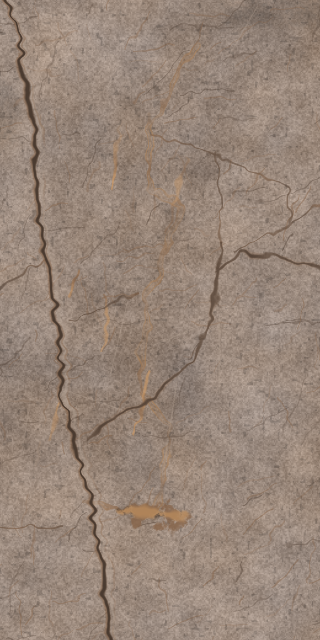
Reproduce this texture procedurally as a Shadertoy shader.

```glsl
// Weathered brown-grey marble: cloudy grained stone, one long rough fissure,
// branching dark cracks, broken golden veins and scattered hairlines.
// Cracks are distances to segments measured in a noise-warped domain.

float hash(vec2 p) {
  vec3 q = fract(vec3(p.xyx) * 0.1031);
  q += dot(q, q.yzx + 33.33);
  return fract((q.x + q.y) * q.z);
}

float noise(vec2 p) {
  vec2 i = floor(p), f = fract(p);
  f = f * f * (3.0 - 2.0 * f);
  return mix(mix(hash(i), hash(i + vec2(1, 0)), f.x),
             mix(hash(i + vec2(0, 1)), hash(i + 1.0), f.x), f.y);
}

float fbm(vec2 p) {
  float sum = 0.0, amp = 0.52;
  for (int i = 0; i < 5; i++) {
    sum += amp * noise(p);
    p = mat2(1.6, 1.2, -1.2, 1.6) * p + 17.3;
    amp *= 0.5;
  }
  return sum;
}

float segment(vec2 p, vec2 a, vec2 b) {
  vec2 ab = b - a;
  return length(p - a - ab * clamp(dot(p - a, ab) / dot(ab, ab), 0.0, 1.0));
}

float path(vec2 p, vec2 pts[6]) {
  float d = 9.0;
  for (int i = 0; i < 5; i++) d = min(d, segment(p, pts[i], pts[i + 1]));
  return d;
}

float stroke(float d, float width) {
  return 1.0 - smoothstep(width * 0.3, width + 0.003, d);
}

// Short random lines, one per cell; angle and spread set their direction
float hairlines(vec2 p, float cells, float angle, float spread, float width, float share) {
  vec2 q = p * cells;
  float ink = 0.0;
  for (int k = 0; k < 9; k++) {
    vec2 id = floor(q) + vec2(k % 3 - 1, k / 3 - 1);
    float r = hash(id + 31.7 * cells);
    float turn = angle + spread * (hash(id + 5.1) - 0.5);
    vec2 centre = id + vec2(hash(id + 9.4), hash(id + 2.8));
    vec2 arm = (0.15 + 0.6 * r / share) * vec2(cos(turn), sin(turn));
    float d = segment(q, centre - arm, centre + arm) / cells;
    float taper = max(0.2, 1.0 - 0.6 * length(q - centre) / length(arm));
    ink = max(ink, step(r, share) * stroke(d, width * taper) * (0.4 + 0.6 * hash(id + 4.4)));
  }
  return ink;
}

void mainImage(out vec4 fragColor, in vec2 fragCoord) {
  vec2 p = fragCoord / iResolution.x;
  vec2 jag = vec2(noise(p * 42.0), noise(p * 42.0 + 60.0)) - 0.5;
  vec2 w = p + 0.07 * (vec2(fbm(p * 5.0), fbm(p * 5.0 + 40.0)) - 0.5) + 0.016 * jag;
  float mottle = fbm(p * 15.0), breakup = noise(p * 19.0 + 8.0);
  vec3 brown = vec3(0.31, 0.245, 0.2), rust = vec3(0.52, 0.385, 0.28);
  vec3 gold = vec3(0.72, 0.54, 0.36), pale = vec3(0.71, 0.64, 0.58);

  // Pale plates at both sides, dull middle
  float plate = smoothstep(0.006, -0.006, w.x - 0.17 - 0.2 * smoothstep(1.58, 1.78, w.y));
  plate *= smoothstep(1.15, 1.3, w.y) * smoothstep(2.0, 1.8, w.y);
  plate += smoothstep(0.69, 0.705, w.x) * smoothstep(1.2, 1.22, w.y)
         * smoothstep(0.015, -0.015, w.y - 1.83 + 0.43 * w.x);
  float dull = exp(-8.0 * dot(p - vec2(0.48, 1.48), p - vec2(0.48, 1.48)));

  // Stone body with grain and pores
  float grain = noise(p * 125.0) - 0.5, dust = noise(p * 260.0 + 50.0) - 0.5;
  float tone = 0.52 + 1.1 * (fbm(p * 2.5 + 3.0) + mottle - 1.0) + 0.65 * grain + 0.75 * dust;
  tone += 0.22 * plate - 0.26 * dull;
  vec3 color = mix(vec3(0.525, 0.458, 0.41), vec3(0.66, 0.59, 0.54), tone);
  color += vec3(0.036, 0.0, -0.042) * (fbm(p * 7.0 + 20.0) - 0.5);
  color *= 1.0 - 0.15 * smoothstep(0.78, 0.95, noise(p * 85.0 + 30.0));

  // Speckled crust in the upper corners
  float crust = smoothstep(1.87, 1.92, w.y) * smoothstep(0.62, 0.72, w.x)
              + smoothstep(0.09, 0.03, w.x) * smoothstep(0.14, 0.06, abs(w.y - 1.63));
  color *= 1.0 - crust * (0.07 + 0.22 * grain + 0.2 * (breakup - 0.5));

  // Hairlines: dark, rusty and pale
  color = mix(color, brown, 0.42 * hairlines(w, 7.0, 0.7, 1.5, 0.0014, 0.6));
  color = mix(color, rust, 0.45 * hairlines(w + 3.0, 11.0, 0.9, 2.2, 0.0016, 0.55));
  color = mix(color, pale, 0.35 * hairlines(p + 5.0, 5.0, 0.6, 2.0, 0.001, 0.6));

  // Broken golden veins and flakes down the middle
  float vein = path(w, vec2[6](vec2(0.47, 1.65), vec2(0.48, 1.4), vec2(0.57, 1.35),
                               vec2(0.5, 1.13), vec2(0.44, 1.08), vec2(0.45, 0.78)));
  vein = min(vein, path(w, vec2[6](vec2(0.45, 0.78), vec2(0.53, 0.68), vec2(0.52, 0.6),
                                   vec2(0.51, 0.5), vec2(0.5, 0.41), vec2(0.28, 0.44))));
  vein = min(vein, segment(w, vec2(0.47, 1.6), vec2(0.62, 1.86)));
  float web = stroke(abs(vein - 0.012 * breakup), 0.0018) + 0.5 * stroke(vein, 0.003);
  color = mix(color, mix(rust, gold, breakup), min(web, 1.0) * (0.15 + 0.6 * noise(p * 30.0)));
  float flakes = hairlines(w * vec2(1.0, 0.75) + 2.0, 8.0, 1.35, 0.5, 0.006, 0.16);
  flakes *= smoothstep(0.38, 0.2, abs(p.x - 0.45)) * smoothstep(0.6, 0.4, abs(p.y - 1.05));
  color = mix(color, mix(rust, gold * 1.1, smoothstep(0.3, 0.6, mottle)), 0.85 * flakes);

  // Ochre and brown pocket
  float pocket = length((w - vec2(0.52, 0.375)) * vec2(1.0, 1.6)) + 0.18 * (mottle - 0.5);
  float speck = fbm(p * 28.0 + 4.0);
  color = mix(color, rust, 0.8 * smoothstep(0.12, 0.09, pocket) * smoothstep(0.5, 0.62, speck));
  float rim = stroke(segment(w, vec2(0.4, 0.42), vec2(0.58, 0.39)), 0.01 + 0.012 * breakup);
  color = mix(color, mix(brown, gold, smoothstep(0.35, 0.55, speck)), 0.8 * rim);

  // Dark branching cracks
  float crack = path(w, vec2[6](vec2(0.26, 0.64), vec2(0.48, 0.76), vec2(0.6, 0.86),
                                vec2(0.63, 0.96), vec2(0.69, 1.12), vec2(0.7, 1.25)));
  crack = min(crack, segment(w, vec2(0.69, 1.16), vec2(0.76, 1.22)));
  crack = min(crack, segment(w, vec2(0.76, 1.22), vec2(1.05, 1.17)));
  float thin = path(w, vec2[6](vec2(0.48, 1.57), vec2(0.68, 1.53), vec2(0.75, 1.49),
                               vec2(0.9, 1.43), vec2(0.92, 1.31), vec2(1.05, 1.38)));
  thin = min(thin, segment(w, vec2(0.69, 1.53), vec2(0.7, 1.25)));
  thin = min(thin, segment(w, vec2(0.74, 1.22), vec2(0.92, 1.31)));
  thin = min(thin, segment(w, vec2(-0.05, 0.375), vec2(0.21, 0.37)));
  thin = min(thin, segment(w, vec2(-0.05, 1.08), vec2(0.14, 1.18)));
  thin = min(thin, segment(w, vec2(0.22, 1.0), vec2(0.42, 1.09)));
  color = mix(color, rust, 0.35 * stroke(crack, 0.014 * breakup));
  color = mix(color, brown, (0.45 + 0.5 * breakup) * stroke(crack, 0.001 + 0.007 * noise(p * 13.0)));
  color = mix(color, mix(brown, rust, breakup), 0.6 * stroke(thin, 0.004 * noise(p * 16.0)));

  // Long fissure with a pale ledge and a loose parallel line
  float y = p.y, side = p.x - 0.325 + 0.15 * y - 0.012 * sin(5.0 * y) + 0.008 * jag.x;
  side -= 0.035 * noise(vec2(y * 9.0, 2)) + 0.018 * noise(vec2(y * 42.0, 6)) - 0.026;
  float girth = 0.0015 + 0.007 * noise(vec2(y * 17.0, 9));
  color = mix(color, pale, 0.4 * stroke(abs(side - 0.016), 0.012 * breakup));
  color = mix(color, rust, 0.5 * breakup * stroke(abs(side - 0.035 * noise(vec2(y * 6.0, 14))), 0.002));
  color = mix(color, rust, 0.6 * stroke(abs(side + 0.003), girth + 0.004));
  color = mix(color, brown * 0.85, 0.9 * stroke(abs(side), girth));
  fragColor = vec4(clamp(color, 0.0, 1.0), 1.0);
}
```
